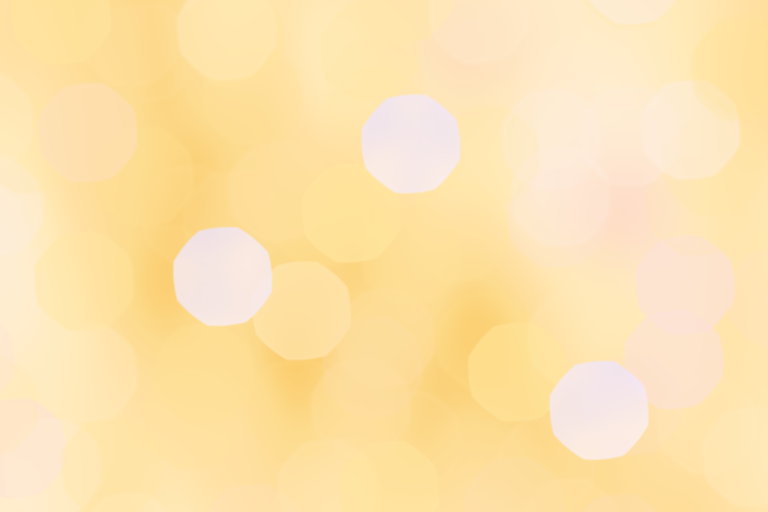
Write a WebGL 1 fragment shader that draws this background.

```glsl
precision highp float;
// Warm golden bokeh: overlapping translucent rounded polygons over a soft amber and cream glow.

uniform vec2 u_resolution;

#define COLUMNS 10.0
#define DISC_COUNT 70
#define ACCENT_COUNT 3
#define DISC_RADIUS 0.096
#define BLADES 8.0
#define BLADE_SHARPNESS 0.55
#define BASE_TONE 0.40
#define TONE_CONTRAST 0.60
#define RIM_STRENGTH 0.14
#define LAVENDER vec3(0.93, 0.89, 0.98)
#define BLUSH vec3(0.99, 0.83, 0.78)
#define YELLOW vec3(1.0, 0.88, 0.52)

vec2 hash2(vec2 p) {
  p = vec2(dot(p, vec2(127.1, 311.7)), dot(p, vec2(269.5, 183.3)));
  return fract(sin(p) * 43758.55);
}

float gradientNoise(vec2 p) {
  vec2 i = floor(p), f = fract(p);
  vec2 u = f * f * f * (f * (f * 6.0 - 15.0) + 10.0);
  vec2 e = vec2(0.0, 1.0);
  float a = dot(hash2(i) * 2.0 - 1.0, f);
  float b = dot(hash2(i + e.yx) * 2.0 - 1.0, f - e.yx);
  float c = dot(hash2(i + e.xy) * 2.0 - 1.0, f - e.xy);
  float d = dot(hash2(i + e.yy) * 2.0 - 1.0, f - e.yy);
  return mix(mix(a, b, u.x), mix(c, d, u.x), u.y);
}

float glow(vec2 p, vec2 center, float falloff) {
  vec2 q = p - center;
  return exp(-falloff * dot(q, q));
}

// Brightness layout: deep amber at 0, pale blush white at 1
float toneAt(vec2 p) {
  float t = BASE_TONE;
  t += TONE_CONTRAST * gradientNoise(p * vec2(2.6, 1.8) + 3.7);
  t += 0.25 * gradientNoise(p * vec2(6.0, 3.0) + 11.3);
  t -= 0.42 * glow(p, vec2(0.66, 0.50), 12.0);
  t -= 0.22 * glow(p, vec2(0.85, 0.08), 14.0);
  t -= 0.15 * glow(p, vec2(0.22, 0.85), 14.0);
  t += 0.48 * glow(p, vec2(1.15, 0.90), 6.0);
  t += 0.38 * glow(p, vec2(0.03, 0.38), 11.0);
  t += 0.22 * glow(p, vec2(0.42, 0.98), 14.0);
  return t;
}

vec3 warmRamp(float t) {
  vec3 c = mix(vec3(0.98, 0.77, 0.37), vec3(0.99, 0.86, 0.56), smoothstep(0.0, 0.2, t));
  c = mix(c, vec3(1.0, 0.88, 0.64), smoothstep(0.15, 0.42, t));
  c = mix(c, vec3(1.0, 0.92, 0.73), smoothstep(0.36, 0.64, t));
  c = mix(c, vec3(1.0, 0.93, 0.82), smoothstep(0.58, 0.84, t));
  return mix(c, vec3(0.99, 0.93, 0.90), smoothstep(0.80, 1.0, t));
}

// Signed distance to an aperture shape between a circle and a polygon
float apertureDistance(vec2 q, float turn) {
  float sector = 6.28319 / BLADES;
  float angle = mod(atan(q.y, q.x + 1e-6) + turn, sector) - 0.5 * sector;
  return length(q) * mix(1.0, cos(angle), BLADE_SHARPNESS) - DISC_RADIUS;
}

// Coverage of a disc with a slightly denser rim
float discCover(float d, float softness, float opacity) {
  float inside = 1.0 - smoothstep(-softness, softness, d);
  float rim = smoothstep(-0.012, -0.002, d);
  return inside * min(opacity + RIM_STRENGTH * rim * (1.0 - opacity), 1.0);
}

void main() {
  vec2 p = gl_FragCoord.xy / u_resolution.y;
  float aspect = u_resolution.x / u_resolution.y;
  float rows = float(DISC_COUNT) / COLUMNS;

  // Soft background with a rosy haze at the upper right
  vec3 color = warmRamp(toneAt(p));
  float haze = glow(p, vec2(1.22, 0.59), 70.0) + 0.7 * glow(p, vec2(0.92, 0.92), 60.0);
  color = mix(color, BLUSH, 0.6 * haze);

  // Translucent warm discs on a jittered grid
  for (int i = 0; i < DISC_COUNT; i++) {
    float n = float(i);
    vec2 cell = vec2(mod(n, COLUMNS), floor(n / COLUMNS));
    vec2 jitter = hash2(cell + 5.3), style = hash2(cell + 41.9);
    vec2 center = (cell + jitter * 1.3 - 0.15) / vec2(COLUMNS, rows);
    center = center * vec2(aspect + 0.1, 1.1) - 0.05;
    float d = apertureDistance(p - center, 0.3);
    if (d > 0.02) continue;

    float bright = smoothstep(0.72, 0.95, style.x);
    vec3 tint = warmRamp(toneAt(center) + mix(0.18, 0.42, bright));
    tint = mix(tint, YELLOW, 0.55 * step(0.65, style.y));
    tint = mix(tint, BLUSH, 0.45 * step(style.y, 0.1));
    float opacity = mix(0.14 + 0.25 * style.x, 0.68, bright);
    color = mix(color, tint, discCover(d, mix(0.007, 0.003, bright), opacity));
  }

  // A few crisp lavender accents
  for (int i = 0; i < ACCENT_COUNT; i++) {
    float n = float(i);
    vec2 center = vec2((0.29 + 0.245 * n) * aspect, 0.46 + 0.30 * sin(2.1 * n));
    vec2 q = p - center;
    float shade = 0.5 + 3.5 * q.y + 0.8 * gradientNoise(p * 9.0 + n);
    vec3 tint = mix(vec3(0.99, 0.94, 0.94), LAVENDER, clamp(shade, 0.0, 1.0));
    color = mix(color, tint, discCover(apertureDistance(q, 0.3), 0.003, 0.82));
  }

  gl_FragColor = vec4(color, 1.0);
}
```
